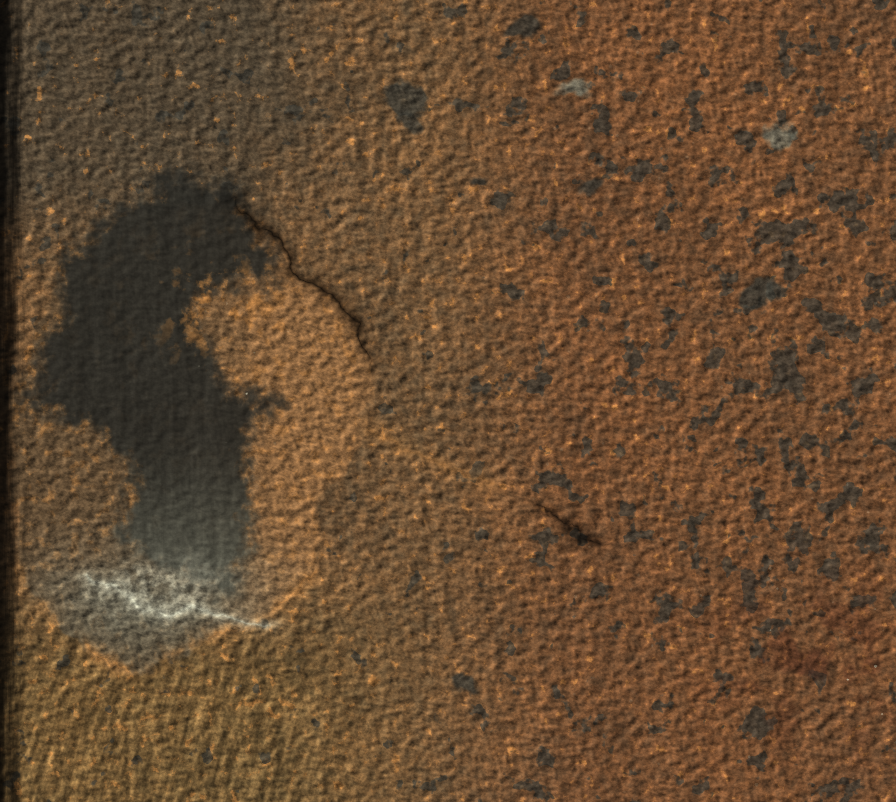
This texture is drawn by a Shadertoy shader. Its source:

```glsl
// Weathered rusty iron plate with a sooty, chipped dent at the left.
#define SOOT  vec3(.17, .165, .145)
#define BROWN vec3(.36, .285, .2)
#define RUST  vec3(.49, .355, .225)
#define OCHRE vec3(.72, .49, .26)
#define PALE  vec3(.7, .69, .6)
#define SLATE vec3(.37, .37, .32)
#define GRAIN .3
#define RAGGED .016

// Outlines in units of canvas height
const vec2 DENT[16] = vec2[16](
    vec2(.08,.69), vec2(.146,.735), vec2(.292,.755), vec2(.357,.691),
    vec2(.375,.66), vec2(.434,.618), vec2(.465,.548), vec2(.449,.446),
    vec2(.391,.37), vec2(.402,.286), vec2(.313,.213), vec2(.16,.157),
    vec2(.073,.213), vec2(.022,.271), vec2(.015,.49), vec2(.05,.6));
const vec2 BURN[16] = vec2[16](
    vec2(.08,.69), vec2(.219,.796), vec2(.299,.76), vec2(.357,.65),
    vec2(.277,.643), vec2(.24,.606), vec2(.284,.519), vec2(.357,.497),
    vec2(.309,.458), vec2(.318,.315), vec2(.277,.257), vec2(.153,.315),
    vec2(.16,.417), vec2(.109,.475), vec2(.03,.49), vec2(.066,.592));
// Stains: x, y, radius, greyness
const vec4 STAIN[9] = vec4[9](
    vec4(.503,.883,.032,.1), vec4(.513,.85,.016,.1), vec4(.649,.964,.024,0.),
    vec4(.736,.767,.013,0.), vec4(.595,.778,.011,0.), vec4(.948,.638,.022,.1),
    vec4(.583,.144,.016,.1), vec4(.714,.891,.017,.9), vec4(.969,.832,.022,.9));

vec2 gradientAt(vec2 cell) {
    vec3 h = fract(cell.xyx * vec3(.1031, .103, .0973));
    h += dot(h, h.yzx + 33.33);
    float angle = 6.2832 * fract((h.x + h.y) * h.z);
    return vec2(cos(angle), sin(angle));
}

float noise(vec2 p) {
    vec2 i = floor(p), f = p - i, u = f*f*(3. - 2.*f), e = vec2(0, 1);
    return mix(
        mix(dot(gradientAt(i), f), dot(gradientAt(i + e.yx), f - e.yx), u.x),
        mix(dot(gradientAt(i + e), f - e), dot(gradientAt(i + 1.), f - 1.), u.x), u.y);
}

float fbm(vec2 p) {
    float sum = 0., amp = 1.;
    for (int i = 0; i < 4; i++, amp *= .55) {
        sum += amp * noise(p);
        p = mat2(1.6, 1.2, -1.2, 1.6) * p + 17.3;
    }
    return sum;
}

float segment(vec2 p, vec2 a, vec2 b) {
    vec2 e = b - a, w = p - a;
    return length(w - e * clamp(dot(w, e) / dot(e, e), 0., 1.));
}

float polygon(vec2 p, vec2 v[16]) {
    float d = 9., side = 1.;
    for (int i = 0, j = 15; i < 16; j = i, i++) {
        vec2 e = v[j] - v[i], w = p - v[i];
        d = min(d, segment(p, v[i], v[j]));
        bvec3 c = bvec3(p.y >= v[i].y, p.y < v[j].y, e.x*w.y > e.y*w.x);
        if (all(c) || all(not(c))) side = -side;
    }
    return side * d;
}

float glow(vec2 p, vec2 centre, vec2 size) {
    vec2 d = (p - centre) / size;
    return exp(-dot(d, d));
}

void mainImage(out vec4 fragColor, in vec2 fragCoord) {
    vec2 p = fragCoord / iResolution.y, g = p * vec2(75, 95);
    float broad = fbm(p * 5.), patchy = fbm(p * 20. + 7.), fine = fbm(p * 70. + 3.);
    float relief = fbm(g) - fbm(g + vec2(.35, -.35)), streak = fbm(p * vec2(75, 6));
    vec2 q = p + RAGGED * vec2(fbm(p * 22.), fbm(p * 22. + 40.));

    // Rust ground with regional tints
    float right = smoothstep(.5, .75, p.x);
    float topLeft = (1. - smoothstep(.22, .52, p.x + .15*broad)) * smoothstep(.62, .8, p.y);
    float lowLeft = (1. - smoothstep(.3, .6, p.x)) * (1. - smoothstep(.12, .35, p.y));
    vec3 col = mix(BROWN, RUST, clamp(.55 + .35*broad + .3*patchy + .7*fine, 0., 1.));
    col *= mix(vec3(1), vec3(1.02, .92, .89), right);
    col = mix(col, vec3(.28, .25, .2), .75 * topLeft);
    col = mix(col, vec3(.42, .34, .19), .5 * lowLeft);
    col *= 1. + .15*streak + .4*lowLeft * fbm(vec2(p.x - .3*p.y, p.y) * vec2(95, 14));
    col = mix(col, OCHRE, .65 * smoothstep(.35, .75, fine + .3*patchy + .1*lowLeft));

    // Pits, densest at the right, and single stains
    float bias = .16*right + .1*topLeft + .22*glow(p, vec2(1.02, .62), vec2(.15, .2))
               + .2*glow(p, vec2(1, .34), vec2(.15, .09));
    float pits = smoothstep(.44, .6, fbm(p * 26. + 11.) + .25*fine + bias);
    col = mix(col, SOOT * 1.25, .75 * pits);
    for (int i = 0; i < 9; i++) {
        vec4 s = STAIN[i];
        float d = length((q - s.xy) * vec2(.9, 1.15)) - s.z * (.85 + .6*patchy);
        col = mix(col, mix(SOOT, SLATE, s.w) * 1.15, .82 - .82*smoothstep(-.006, .004, d));
    }

    // Ridge, crack and red flakes
    col = mix(col, OCHRE, .45 * exp(-130. * segment(q, vec2(.465, .46), vec2(.615, .395))));
    col *= 1. - .65 * exp(-220. * segment(q, vec2(.67, .372), vec2(.745, .315)));
    float flakes = glow(p, vec2(1.02, .17), vec2(.13, .1));
    col = mix(col, vec3(.25, .14, .1), .55 * flakes * smoothstep(-.1, .35, patchy));

    // Dent floor: ochre wall, brown left patch, grey lip
    float dent = polygon(q, DENT);
    vec3 bowl = mix(BROWN, RUST * 1.1, smoothstep(.18, .36, p.x + .05*patchy));
    bowl = mix(bowl, OCHRE, .4 * smoothstep(.05, .6, fine + .4*patchy));
    bowl = mix(bowl, SLATE, .85 * glow(q, vec2(.18, .24), vec2(.16, .075)));
    col = mix(col, bowl, .88 - .88*smoothstep(-.004, .004, dent));

    // Soot, fading to grey downwards
    float sooty = 1. - smoothstep(-.018, .014, polygon(1.4*q - .4*p, BURN) + .014*fine);
    vec3 soot = mix(SLATE * .8, SOOT, smoothstep(.29, .48, p.y)) * (1. + .2*streak);
    col = mix(col, soot, .92 * sooty);
    float flecks = glow(p, vec2(.27, .62), vec2(.07, .06));
    col = mix(col, OCHRE * .85, .75 * flecks * smoothstep(.05, .4, patchy + .5*fine));

    // Rim: dark crack above, bright chipped edge below
    float rim = exp(-160. * abs(dent + .004));
    col *= 1. - .75*rim * smoothstep(.26, .31, p.x) * smoothstep(.51, .58, p.y);
    col = mix(col, OCHRE, .7*rim * (1. - smoothstep(.27, .36, p.y)) * smoothstep(-.4, .3, patchy));

    // Pale metal glints
    float lip = min(segment(q, vec2(.11, .288), vec2(.168, .245)),
                min(segment(q, vec2(.168, .245), vec2(.25, .24)), segment(q, vec2(.25, .24), vec2(.335, .216))));
    float sheen = .55*glow(q, vec2(.19, .268), vec2(.105, .035)) * smoothstep(-.5, .5, patchy + fine);
    col = mix(col, PALE, min(sheen + .8*exp(-150. * lip), 1.));
    float bright = .12*right + .7*flakes + glow(p, vec2(.32, .54), vec2(.055, .07));
    col = mix(col, PALE * 1.15, smoothstep(.5, .62, noise(p * 115. + 5.)) * min(bright, 1.));

    // Grain and dark left border
    col *= 1. + GRAIN * (1. - .5*sooty) * (1.6*relief + .6*noise(p * 230.));
    col *= mix(.2, 1., smoothstep(.002, .035, p.x + .012*streak));
    fragColor = vec4(clamp(col, 0., 1.), 1);
}
```
